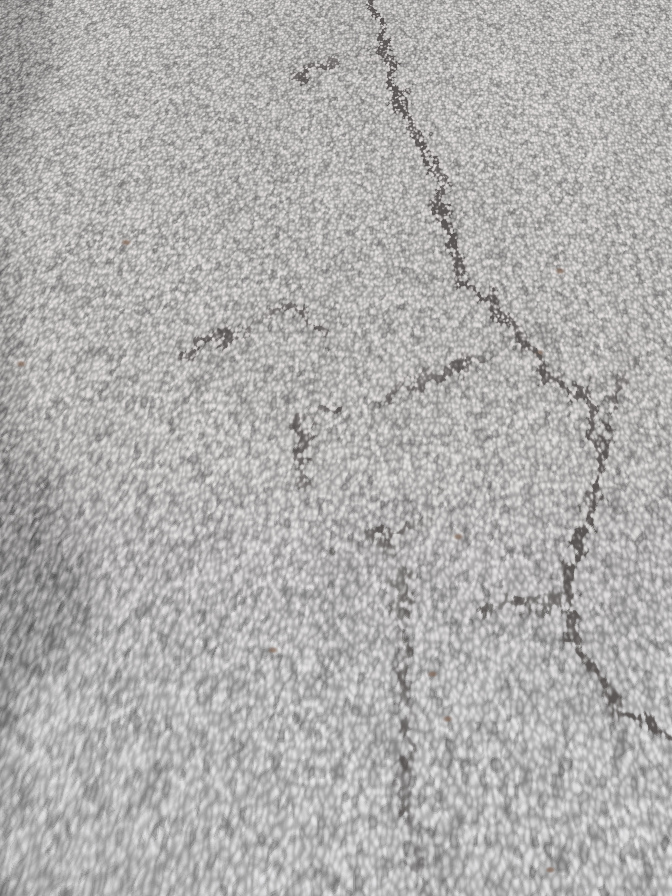
A WebGL 2 fragment shader for this texture:

```glsl
#version 300 es
precision highp float;
// Worn asphalt seen at a slant: small pale pebbles on darker binder in perspective
// ground coordinates, softened along the view direction, with ragged cracks, damp
// stains on the left edge and a few brown specks. Lengths are fractions of canvas height.

uniform vec2 u_resolution;
out vec4 outColor;

const float HORIZON = 1.83;          // height of the vanishing point
const float VANISH_X = 0.40;
const float STONE_FREQ = 275.0;      // stones per ground unit
const float FORESHORTEN = 1.0;
const float STONE_RANGE = 0.29;      // spread of pebble brightness
const float BINDER_DROP = 0.18;      // darkness of binder between pebbles
const float BASE_TONE = 0.797;
const float CRACK_WIDTH = 0.0044;
const float CRACK_RAGGED = 0.030;    // how far dark grains widen a crack
const float STAIN_DEPTH = 0.13;
const vec3 WARM_GREY = vec3(1.010, 0.997, 0.993);
const vec3 COOL_GREY = vec3(1.000, 0.997, 1.003);
const vec3 CRACK_COLOR = vec3(0.34, 0.325, 0.32);
const vec3 SPECK_COLOR = vec3(0.49, 0.39, 0.33);
const int TAPS = 4;

// Side cracks as start and end points
const int BRANCHES = 11;
const vec4 BRANCH[BRANCHES] = vec4[BRANCHES](
  vec4(0.592, 0.620, 0.430, 0.553), vec4(0.370, 0.545, 0.335, 0.530),
  vec4(0.335, 0.530, 0.350, 0.455), vec4(0.210, 0.605, 0.325, 0.655),
  vec4(0.320, 0.655, 0.370, 0.620), vec4(0.375, 0.400, 0.480, 0.412),
  vec4(0.436, 0.400, 0.458, 0.100), vec4(0.458, 0.100, 0.485, -0.02),
  vec4(0.535, 0.312, 0.640, 0.330), vec4(0.710, 0.620, 0.680, 0.555),
  vec4(0.310, 0.925, 0.410, 0.930));

vec3 hash3(vec2 cell) {
  uvec3 v = uvec3(uvec2(ivec2(cell)), 7u) * 1664525u + 101390u;
  v.x += v.y * v.z; v.y += v.z * v.x; v.z += v.x * v.y;
  v ^= v >> 16u;
  v.x += v.y * v.z; v.y += v.z * v.x; v.z += v.x * v.y;
  return vec3(v >> 8u) / 16777216.0;
}

float cornerSlope(vec2 cell, vec2 offset) {
  float angle = 6.2832 * hash3(cell).x;
  return dot(vec2(cos(angle), sin(angle)), offset);
}

// Gradient noise, about -0.7 to 0.7
float gradientNoise(vec2 p) {
  vec2 i = floor(p), f = p - i, e = vec2(1, 0);
  vec2 u = f * f * f * (f * (f * 6.0 - 15.0) + 10.0);
  return mix(mix(cornerSlope(i, f), cornerSlope(i + e, f - e), u.x),
             mix(cornerSlope(i + e.yx, f - e.yx), cornerSlope(i + 1.0, f - 1.0), u.x), u.y);
}

vec2 warpNoise(vec2 p) { return vec2(gradientNoise(p), gradientNoise(p + 31.0)); }

float fbm(vec2 p) {
  return gradientNoise(p) + 0.5 * gradientNoise(p * 2.1 + 17.0) + 0.25 * gradientNoise(p * 4.3 + 41.0);
}

// Relative brightness at g: rounded pebbles of varied size fading into binder
float stones(vec2 g) {
  vec2 cell = floor(g);
  float nearest = 9.0, tone = 0.5;
  for (int y = -1; y <= 1; y++)
    for (int x = -1; x <= 1; x++) {
      vec2 c = cell + vec2(x, y);
      vec3 h = hash3(c);
      float d = length(c + 0.08 + 0.84 * h.xy - g) - 0.15 * fract(h.z * 37.0);
      if (d < nearest) { nearest = d; tone = h.z; }
    }
  float binder = smoothstep(0.1, 0.55, nearest);
  return STONE_RANGE * (sqrt(tone) - 0.667) - BINDER_DROP * binder;
}

float segmentDistance(vec2 p, vec2 a, vec2 b) {
  vec2 ab = b - a;
  return length(p - a - ab * clamp(dot(p - a, ab) / dot(ab, ab), 0.0, 1.0));
}

float crackLine(float d, float width) { return 1.0 - smoothstep(0.0, 1.7 * width, d); }

// Long crack running down the right side, swinging wider lower down
float mainCrackDistance(vec2 p) {
  float t = (1.0 - p.y) / 0.82;
  float swing = 0.065 * sin(3.1416 * (t - 0.42) / 0.305) * smoothstep(0.2, 0.6, t);
  return 0.8 * abs(p.x - 0.406 - 0.343 * t - swing);
}

float cracks(vec2 p, float depth, float grain) {
  vec2 q = p + 0.024 * warpNoise(p * 14.0) + 0.016 * warpNoise(p * 46.0) + 0.007 * warpNoise(p * 105.0);
  float width = CRACK_WIDTH * depth / 1.33 * (1.0 + 1.1 * gradientNoise(p * 30.0 + 9.0));
  float d = 9.0;
  for (int i = 0; i < BRANCHES; i++) d = min(d, segmentDistance(q, BRANCH[i].xy, BRANCH[i].zw));
  float m = mainCrackDistance(q);
  float patchy = smoothstep(-0.55, 0.25, gradientNoise(p * 22.0 + 73.0));
  float ragged = CRACK_RAGGED * grain;
  float halo = 0.13 * exp(-min(m, d) / 0.008);
  float line = max(mix(0.75, 1.0, patchy) * crackLine(m + ragged, width), 0.8 * patchy * crackLine(d + ragged, width));
  return max(line, halo);
}

// Damp area on the left, bulging near the lower third and at the top
float stain(vec2 p) {
  float low = (p.y - 0.36) / 0.13, high = (p.y - 0.97) / 0.12;
  float edge = 0.02 + 0.085 * exp(-low * low) + 0.03 * exp(-high * high) + 0.06 * fbm(p * 6.0 + 3.0);
  return 1.0 - smoothstep(edge - 0.05, edge + 0.03, p.x);
}

// Rare brown bits, at most one per coarse cell
float specks(vec2 p) {
  vec2 g = p * 9.0, cell = floor(g);
  vec3 h = hash3(cell + 500.0);
  float d = length((g - cell - 0.2 - 0.6 * h.xy) * vec2(0.8, 1.2));
  return step(h.z, 0.18) * (1.0 - smoothstep(0.01, 0.05, d));
}

void main() {
  vec2 p = gl_FragCoord.xy / u_resolution.y;
  float depth = HORIZON - p.y;
  vec2 ground = STONE_FREQ * vec2(p.x - VANISH_X, FORESHORTEN) / depth;
  ground += 0.35 * warpNoise(ground * 0.6);

  // Streaked softness grows toward the lower left
  float blur = 0.45 + 0.4 * smoothstep(0.45, 0.0, p.x) * smoothstep(0.9, 0.1, p.y);
  float grain = 0.0;
  for (int i = 0; i < TAPS; i++) {
    float s = (float(i) + 0.5) / float(TAPS) - 0.5;
    grain += stones(ground + vec2(0.12 * (mod(float(i), 2.0) * 2.0 - 1.0), s * blur)) / float(TAPS);
  }

  float tone = BASE_TONE + grain + 0.022 * fbm(p * 4.0 + 11.0) - STAIN_DEPTH * stain(p);
  vec3 color = tone * mix(WARM_GREY, COOL_GREY, smoothstep(0.6, 0.0, p.y));
  color = mix(color, SPECK_COLOR, 0.7 * specks(p));
  float crack = clamp(cracks(p, depth, grain + 0.07) * (0.85 - 1.5 * (grain + 0.07)), 0.0, 0.95);
  outColor = vec4(mix(color, CRACK_COLOR, crack), 1.0);
}
```
